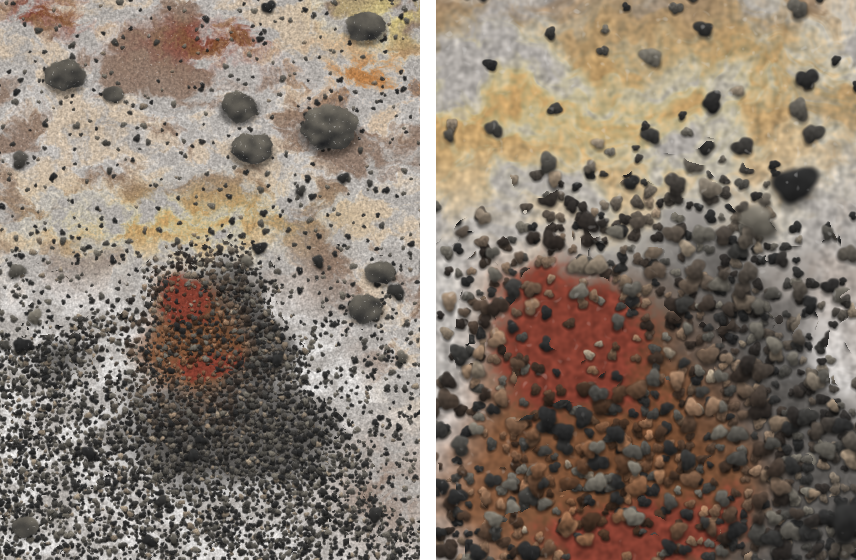
Left, the full canvas; right, a detail of the centre.
Give the GLSL for this texture, as a Shadertoy shader.

```glsl
// Volcanic ground: salt crust stained by ochre, rust and sulphur, with a dark
// gravel mound in front. Gradient noise colours the crust, jittered cells
// scatter angular stones by density, and a short loop adds the rocks.

const vec3 SALT = vec3(0.87, 0.86, 0.85);
const vec3 ASH = vec3(0.68, 0.66, 0.64);
const vec3 TAN = vec3(0.77, 0.68, 0.57);
const vec3 BROWN = vec3(0.51, 0.42, 0.36);
const vec3 SULPHUR = vec3(0.80, 0.74, 0.49);
const vec3 OCHRE = vec3(0.70, 0.49, 0.30);
const vec3 RUST = vec3(0.47, 0.30, 0.19);
const vec3 RED = vec3(0.50, 0.24, 0.19);
const vec3 SOIL = vec3(0.25, 0.24, 0.23);
const vec3 BASALT = vec3(0.16);
const vec3 PEBBLE = vec3(0.45, 0.43, 0.39);
const float FINE = 115.0, MEDIUM = 72.0, COARSE = 30.0;  // cells per width
const int ROCKS = 9;
const vec3 ROCK[ROCKS] = vec3[ROCKS](  // centre, radius
    vec3(0.87, 1.27, 0.046), vec3(0.785, 1.03, 0.068), vec3(0.57, 1.08, 0.046),
    vec3(0.60, 0.98, 0.05), vec3(0.155, 1.155, 0.048), vec3(0.905, 0.685, 0.036),
    vec3(0.87, 0.60, 0.043), vec3(0.06, 0.08, 0.031), vec3(0.27, 1.11, 0.025));

vec2 hash2(vec2 p) {
    vec3 q = fract(p.xyx * vec3(0.1031, 0.1030, 0.0973));
    q += dot(q, q.yzx + 33.33);
    return fract((q.xx + q.yz) * q.zy);
}

float corner(vec2 cell, vec2 offset) {
    return dot(hash2(cell) * 2.0 - 1.0, offset);
}

float noise(vec2 p) {
    vec2 i = floor(p), f = fract(p), u = f * f * (3.0 - 2.0 * f), e = vec2(1, 0);
    return mix(mix(corner(i, f), corner(i + e, f - e), u.x),
        mix(corner(i + e.yx, f - e.yx), corner(i + 1.0, f - 1.0), u.x), u.y);
}

float fbm(vec2 p) {
    float sum = 0.0, amp = 1.0;
    for (int i = 0; i < 5; i++) {
        sum += amp * noise(p);
        p = mat2(1.6, 1.2, -1.2, 1.6) * p + 17.3;
        amp *= 0.6;
    }
    return sum;
}

// Soft elliptical patch
float spot(vec2 p, float x, float y, float w, float h) {
    vec2 d = (p - vec2(x, y)) / vec2(w, h);
    return exp(-dot(d, d));
}

// x: share of ground under gravel, y: dark core of the mound
vec2 gravelDensity(vec2 p, float mottle) {
    float bump = (p.x - 0.5) / 0.21;
    float ridge = 0.55 + 0.2 * exp(-bump * bump) - 0.45 * smoothstep(0.6, 1.0, p.x);
    float inside = smoothstep(-0.05, 0.06, ridge - p.y);
    float core = max(spot(p, 0.57, 0.53, 0.17, 0.22), spot(p, 0.55, 0.3, 0.29, 0.15));
    core = max(core, 0.7 * spot(p, 0.13, 0.49, 0.12, 0.08));
    float bare = spot(p, 0.27, 0.43, 0.06, 0.1);
    float cover = inside * clamp(0.6 + 0.5 * core + 0.35 * mottle - 0.45 * bare, 0.0, 1.0);
    return vec2(max(cover, 0.05 + 0.13 * smoothstep(0.85, 0.5, p.y)), core * inside);
}

// Angular stones, lit from above, with a small shadow underneath
void scatterStones(inout vec3 col, vec2 p, float scale, float density, float rusty) {
    vec2 q = p * scale;
    float soft = max(0.1, 1.2 * scale / iResolution.x);
    for (int k = 0; k < 9; k++) {
        vec2 id = floor(q) + vec2(k % 3 - 1, k / 3 - 1);
        vec2 a = hash2(id + scale), b = hash2(id + scale + 71.7);
        if (b.x > density) continue;
        vec2 d = q - id - 0.15 - 0.7 * a;
        float angle = atan(d.y, d.x) + 6.28 * a.x;
        float radius = (0.28 + 0.3 * b.y) * (1.0 + 0.17 * sin(2.0 * angle)
            + 0.12 * sin(3.0 * angle + 9.0 * a.y) + 0.06 * sin(5.0 * angle));
        float below = length(d + vec2(0.0, 0.13)) - radius;
        col *= 1.0 - 0.4 * smoothstep(0.22, -0.1, below);
        float tone = fract(a.x * 7.3 + b.y * 5.1);
        vec3 stone = mix(BASALT, PEBBLE, tone * tone);
        stone = mix(stone, TAN, 0.5 * step(0.93, a.y));
        stone = mix(stone, RUST * (0.5 + tone), rusty * step(0.4, a.x));
        stone *= 1.0 + 0.4 * d.y / radius + 0.25 * noise(q * 4.0);
        col = mix(col, stone, smoothstep(soft, -soft, length(d) - radius));
    }
}

// Salt crust with brown patches and mineral stains
vec3 crust(vec2 p, vec2 w, float grain) {
    float broad = fbm(w * vec2(3.5, 5.5) + 4.0), fine = fbm(w * vec2(11, 15) + 31.0);
    float mask = smoothstep(-0.4, 0.2, fine), vein = smoothstep(-0.1, 0.3, fine + 0.2 * grain);
    float upper = smoothstep(0.55, 0.85, p.y + 0.35 * smoothstep(0.7, 1.0, p.x));
    vec3 col = mix(ASH, SALT, smoothstep(-0.35, 0.35, fine));
    col = mix(col, TAN, 0.7 * upper * smoothstep(-0.1, 0.4, fine - broad));
    col = mix(col, BROWN, 0.85 * upper * smoothstep(0.0, 0.35, broad + 0.5 * fine));
    float band = spot(w, 0.42, 0.8, 0.33, 0.07);
    float red = max(spot(w, 0.12, 1.29, 0.11, 0.05), spot(w, 0.52, 1.23, 0.17, 0.05));
    float brown = max(spot(w, 0.78, 0.71, 0.06, 0.08), spot(w, 0.92, 0.16, 0.14, 0.13));
    col = mix(col, SULPHUR, mask * max(0.8 * band, spot(w, 0.97, 1.31, 0.16, 0.08)));
    col = mix(col, OCHRE, vein * max(0.55 * band, spot(w, 0.88, 1.16, 0.13, 0.07)));
    col = mix(col, mix(RED, RUST, vein), red * smoothstep(-0.3, 0.2, broad + fine));
    return mix(col, BROWN, 0.8 * brown * mask);
}

void addRocks(inout vec3 col, vec2 p) {
    float rough = fbm(p * 24.0), facet = noise(p * vec2(30, 45));
    for (int i = 0; i < ROCKS; i++) {
        float r = ROCK[i].z;
        vec2 d = (p - ROCK[i].xy) * vec2(1.0, 1.3);
        float below = length(d + vec2(0.0, 0.3 * r)) - r;
        col *= 1.0 - 0.45 * smoothstep(0.3 * r, -0.2 * r, below);
        vec3 stone = mix(BASALT, PEBBLE, 0.55 + 0.4 * d.y / r + 0.7 * facet + 0.3 * rough);
        float edge = length(d) - r * (1.0 + 0.3 * rough);
        col = mix(col, stone, smoothstep(0.003, -0.003, edge));
    }
}

void mainImage(out vec4 fragColor, in vec2 fragCoord) {
    vec2 p = fragCoord / iResolution.x;
    vec2 w = p + 0.06 * vec2(fbm(p * 6.0), fbm(p * 6.0 + 50.0));
    float grain = noise(p * 130.0) + 0.8 * noise(p * 230.0 + 7.0);
    vec2 gravel = gravelDensity(w, fbm(p * 8.0 + 12.0));
    float rusty = spot(w, 0.46, 0.52, 0.14, 0.15);
    float red = max(spot(w, 0.45, 0.61, 0.07, 0.06), spot(w, 0.49, 0.46, 0.09, 0.045));
    vec3 col = crust(p, w, grain);
    col = mix(col, SOIL, 0.8 * smoothstep(0.25, 0.8, gravel.y + 0.2 * grain));
    col = mix(col, RUST, 0.9 * smoothstep(0.2, 0.7, rusty));
    col = mix(col, RED, smoothstep(0.3, 0.7, red + 0.15 * grain));
    col *= 1.0 + 0.26 * grain;
    float density = gravel.x * (1.0 - 0.6 * red);
    scatterStones(col, p, FINE, 0.75 * density, 0.7 * rusty);
    scatterStones(col, p, MEDIUM, 0.7 * density, 0.7 * rusty);
    scatterStones(col, p, COARSE, 0.02, 0.0);
    addRocks(col, p);
    float dust = smoothstep(0.25, 0.55, noise(p * 170.0 + 90.0));
    col = mix(col, SALT, 0.35 * dust * (1.0 - gravel.y));
    fragColor = vec4(clamp(col, 0.0, 1.0), 1.0);
}
```
